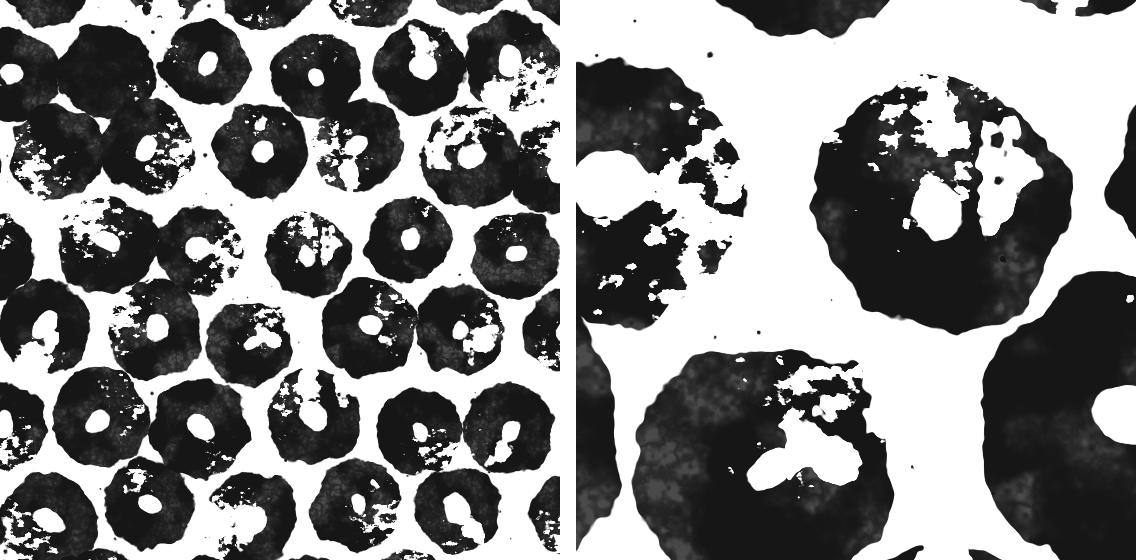
Left, the full canvas; right, a detail of the centre.
A Shadertoy shader for this pattern:

```glsl
const float SPACING = 0.184;
const float ROW_HEIGHT = 0.16;
const vec3 PAPER = vec3(1.0);
const vec3 INK = vec3(0.085);
const vec3 THIN_INK = vec3(0.36);

float hash(vec2 p) {
    vec3 q = fract(p.xyx * 0.1031);
    q += dot(q, q.yzx + 33.33);
    return fract((q.x + q.y) * q.z);
}

float noise(vec2 p) {
    vec2 cell = floor(p), f = fract(p);
    f = f * f * (3.0 - 2.0 * f);
    float low = mix(hash(cell), hash(cell + vec2(1, 0)), f.x);
    float high = mix(hash(cell + vec2(0, 1)), hash(cell + vec2(1, 1)), f.x);
    return mix(low, high, f.y);
}

// Layered noise centred on zero
float fbm(vec2 p) {
    float sum = 0.0, gain = 0.5;
    for (int i = 0; i < 4; i++) {
        sum += gain * (noise(p) - 0.5);
        p = mat2(1.6, 1.2, -1.2, 1.6) * p + 7.3;
        gain *= 0.5;
    }
    return sum;
}

vec2 direction(float angle) {
    return vec2(cos(angle), sin(angle));
}

float fill(float field, float slope, float blur) {
    return smoothstep(-blur, blur, field / slope);
}

// Positive on the lumpy disc, negative in the oval hole
float ringShape(vec2 p, vec2 id, vec2 seed) {
    float rim = 1.0 - length(p) + 0.38 * fbm(p * 2.3 + seed);
    vec2 axis = direction(6.28 * hash(id + 3.1));
    vec2 offset = 0.14 * (vec2(hash(id + 4.7), hash(id + 5.9)) - 0.5);
    vec2 q = p - offset;
    q = vec2(dot(q, axis), dot(q, vec2(-axis.y, axis.x)));
    q.y *= mix(1.0, 1.5, hash(id + 6.3));
    float solid = step(0.91, hash(id + 8.2));
    float radius = mix(0.23, 0.35, hash(id + 7.7)) - 2.0 * solid;
    float hole = length(q) - radius + 0.2 * fbm(p * 3.5 + seed + 31.0);
    return min(rim, hole);
}

// Share of ink left after broken gaps and dry, speckled patches
float wear(vec2 p, vec2 id, vec2 seed, float blur) {
    float angle = 6.28 * hash(id + 11.4);
    float gapSize = mix(-0.35, 0.56, hash(id + 12.8));
    float gap = length(p - 0.65 * direction(angle)) - gapSize;
    gap += 1.5 * fbm(p * 2.8 + seed + 57.0);

    float turn = angle + 3.0 * (hash(id + 13.6) - 0.5);
    float drySize = mix(-0.35, 0.5, hash(id + 14.9));
    float dry = length(p - 0.75 * direction(turn)) - drySize;
    dry += 2.4 * fbm(p * vec2(7.0, 9.0) + seed + 83.0);
    return fill(gap, 2.2, blur) * fill(dry, 7.0, blur);
}

// Dense ink with paler, veined and grainy areas
vec3 inkColor(vec2 p, vec2 id, vec2 seed) {
    float patchMask = smoothstep(-0.06, 0.24, fbm(p * 1.9 + seed + 19.0));
    float veins = abs(fbm(p * 7.0 + seed + 41.0)) * 4.0;
    float grain = noise(p * 24.0 + seed);
    float pale = patchMask * (0.25 + veins * grain) * mix(0.5, 1.3, hash(id + 15.5));
    return mix(INK, THIN_INK, clamp(pale, 0.0, 0.75));
}

vec3 stampRing(vec2 uv, vec2 id, float pixel) {
    float shift = 0.5 * mod(id.y, 2.0);
    vec2 center = (id + vec2(0.5 + shift, 0.5)) * vec2(SPACING, ROW_HEIGHT);
    center += 0.04 * (vec2(hash(id + 1.3), hash(id + 2.6)) - 0.5);
    float radius = mix(0.075, 0.088, hash(id + 9.1));
    vec2 p = (uv - center) / radius;
    if (length(p) > 1.3) return PAPER;

    vec2 seed = 90.0 * vec2(hash(id + 21.0), hash(id + 27.0));
    float blur = 0.8 * pixel / radius;
    float cover = fill(ringShape(p, id, seed), 1.1, blur);
    cover *= wear(p, id, seed, blur);
    return mix(PAPER, inkColor(p, id, seed), cover);
}

// Sparse ink spatter
float spatter(vec2 uv, float pixel) {
    vec2 grid = uv * 42.0, cell = floor(grid);
    vec2 spot = 0.3 + 0.4 * vec2(hash(cell + 61.0), hash(cell + 67.0));
    float size = mix(0.03, 0.15, pow(hash(cell + 71.0), 3.0));
    float field = size - length(grid - cell - spot) + 0.15 * fbm(grid * 5.0);
    return fill(field, 1.0, pixel * 42.0) * step(0.94, hash(cell + 79.0));
}

void mainImage(out vec4 fragColor, in vec2 fragCoord) {
    float pixel = 1.0 / iResolution.y;
    vec2 uv = fragCoord * pixel;
    vec3 color = mix(PAPER, INK, spatter(uv, pixel));

    // Staggered rows; overlapping prints keep the darker ink
    float row = floor(uv.y / ROW_HEIGHT);
    for (int j = -1; j <= 1; j++) {
        float y = row + float(j);
        float column = floor(uv.x / SPACING - 0.5 * mod(y, 2.0));
        for (int i = -1; i <= 1; i++) {
            color = min(color, stampRing(uv, vec2(column + float(i), y), pixel));
        }
    }
    fragColor = vec4(color, 1.0);
}
```
